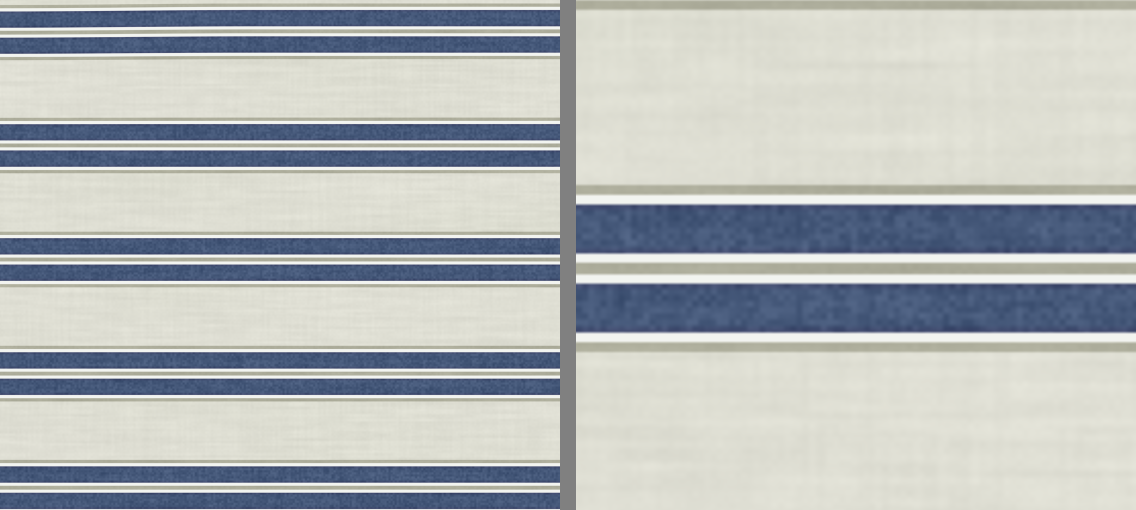
Left, the full canvas; right, a detail of the centre.
Write a WebGL 2 fragment shader that draws this pattern.

```glsl
#version 300 es
precision highp float;
// Horizontal woven ticking: paired navy bands with white and taupe pinstripes on cream.

uniform vec2 u_resolution;
out vec4 fragColor;

float hash(vec2 p) {
    vec3 q = fract(vec3(p.xyx) * 0.1031);
    q += dot(q, q.yzx + 33.33);
    return fract((q.x + q.y) * q.z);
}

// Smooth value noise, 0 to 1
float noise(vec2 p) {
    vec2 cell = floor(p), f = fract(p);
    f = f * f * (3.0 - 2.0 * f);
    return mix(mix(hash(cell), hash(cell + vec2(1, 0)), f.x),
               mix(hash(cell + vec2(0, 1)), hash(cell + vec2(1, 1)), f.x), f.y);
}

// Soft-edged band covering distances lo to hi
float band(float d, float lo, float hi, float soft) {
    return smoothstep(lo - soft, lo + soft, d) * (1.0 - smoothstep(hi - soft, hi + soft, d));
}

void main() {
    // Canvas heights, measured from the top edge
    vec2 p = vec2(gl_FragCoord.x, u_resolution.y - gl_FragCoord.y) / u_resolution.y;

    // Slight sag of the cloth toward the upper left
    float sag = 0.003 * (1.0 - smoothstep(0.0, 0.5, p.x)) * (1.0 - smoothstep(0.0, 0.3, p.y));

    // Distance from the middle of the nearest stripe group, in repeats
    float t = (p.y - sag) * 4.47 - 0.2746;
    float d = abs(fract(t + 0.5) - 0.5);
    float soft = max(0.006, 0.7 * 4.47 / u_resolution.y);

    // Weave: long weft streaks, faint warp threads and fine grain
    float streak = noise(p * vec2(7.0, 210.0)) + noise(p * vec2(24.0, 130.0) + 40.0) - 1.0;
    float warp = noise(p * vec2(190.0, 14.0) + 80.0) - 0.5;
    float grain = noise(p * 250.0) - 0.5;
    float cloud = noise(p * vec2(3.0, 9.0) + 17.0) - 0.5;

    // Cream ground
    vec3 color = vec3(0.87, 0.87, 0.825);
    color += 0.022 * streak + 0.014 * warp + 0.012 * grain + vec3(0.012, 0.008, 0.016) * cloud;

    // White edging, then taupe pinstripes in the middle and on both sides
    vec3 white = vec3(0.95, 0.955, 0.94);
    vec3 taupe = vec3(0.68, 0.68, 0.61) + 0.03 * streak + 0.02 * grain;
    color = mix(color, white, band(d, -1.0, 0.216, soft));
    color = mix(color, taupe, band(d, -1.0, 0.017, soft));
    color = mix(color, taupe, band(d, 0.216, 0.244, soft));

    // Navy bands, darker and more violet along their edges
    float rim = smoothstep(0.045, 0.07, abs(d - 0.115));
    vec3 navy = mix(vec3(0.27, 0.345, 0.475), vec3(0.25, 0.29, 0.43), rim);
    navy += 0.075 * grain + 0.025 * streak + 0.03 * warp;
    color = mix(color, navy, band(d, 0.044, 0.187, soft));

    fragColor = vec4(color, 1.0);
}
```
